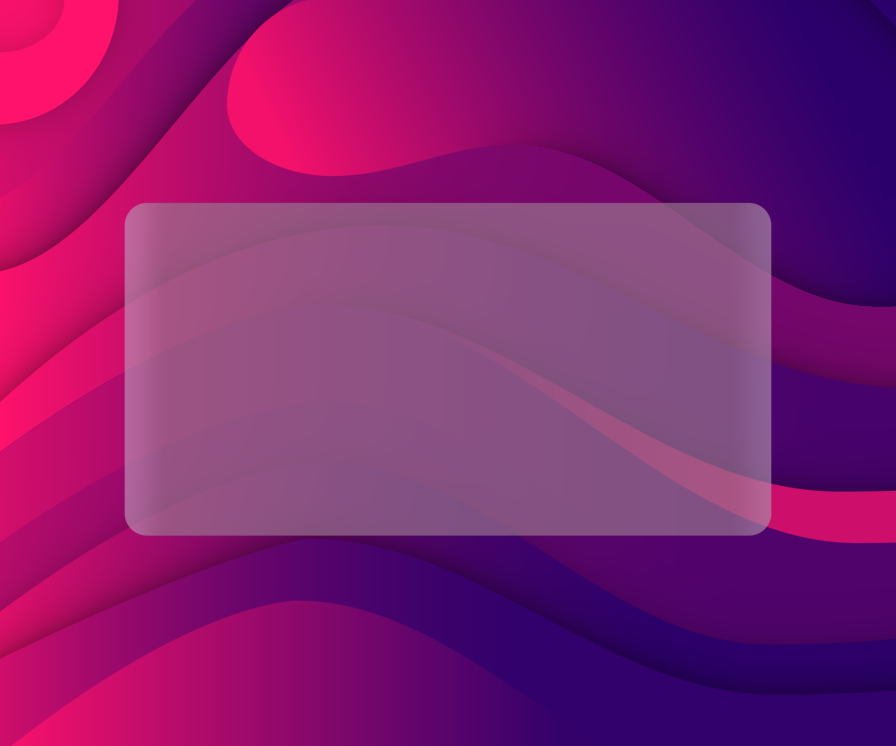
A WebGL 1 fragment shader for this background:

```glsl
precision highp float;
// Overlapping paper-like waves running from hot pink to indigo, with a frosted
// glass card on top. Each wave is a crest-to-trough curve, painted from back to
// front with a soft shadow above its edge. Space is 1.2 wide, 1 high, y down.
uniform vec2 u_resolution;

const float WIDTH = 1.2;
const float PI = 3.14159;
const vec3 INDIGO = vec3(0.17, 0.0, 0.42);
const vec3 HOT_PINK = vec3(1.0, 0.07, 0.42);
const float SHADOW_SIZE = 0.022;
const float TROUGH_SLOWDOWN = 0.4;

const vec2 BLOB_CENTER = vec2(0.445, 0.141);
const vec2 BLOB_CREST = vec2(0.688, 0.194);
const vec2 BLOB_TROUGH = vec2(1.175, 0.411);
const float BLOB_BOTTOM = 0.236;

const vec2 CARD_CENTER = vec2(0.6, 0.495);
const vec2 CARD_HALF = vec2(0.433, 0.223);
const float CARD_RADIUS = 0.03;
const vec3 GLASS = vec3(0.60, 0.46, 0.56);
const float GLASS_OPACITY = 0.68;
const float GLOW_WIDTH = 0.06;
const vec3 GLOW_LEFT = vec3(0.09, 0.07, 0.10);
const vec3 GLOW_RIGHT = vec3(0.05, 0.06, 0.07);

float pixel;

// Half-cosine ease, 0 at t = 0 and 1 at t = 1
float ease(float t) { return 0.5 - 0.5 * cos(PI * t); }

// Height of a curve: a power arc up to the crest, then an eased fall to the trough
float waveHeight(float x, float left, float power, vec2 crest, vec2 trough) {
  if (x < crest.x) {
    return mix(crest.y, left, pow(max(1.0 - x / crest.x, 0.0), power));
  }
  float t = (x - crest.x) / (trough.x - crest.x);
  t = min(min(t, 1.0 + TROUGH_SLOWDOWN * (t - 1.0)), 1.15);
  return mix(crest.y, trough.y, ease(t));
}

// Approximate signed distance to the curve, positive below it
float wave(vec2 p, float left, float power, vec2 crest, vec2 trough) {
  float e = 0.004;
  float slope = (waveHeight(p.x + e, left, power, crest, trough)
               - waveHeight(p.x - e, left, power, crest, trough)) / (2.0 * e);
  return (p.y - waveHeight(p.x, left, power, crest, trough)) / sqrt(1.0 + slope * slope);
}

// Approximate distance to an ellipse, positive inside
float ellipse(vec2 p, vec2 radii) {
  return (1.0 - length(p / radii)) * min(radii.x, radii.y);
}

// Large upper blob, positive inside: rounded left end, wavy lower edge
float blob(vec2 p) {
  if (p.x < BLOB_CENTER.x) {
    vec2 q = p - BLOB_CENTER;
    return ellipse(q, vec2(0.141, q.y > 0.0 ? 0.095 : 0.145));
  }
  vec2 start = vec2(BLOB_CENTER.x, BLOB_BOTTOM);
  if (p.x < BLOB_CREST.x) return -wave(p, 0.0, 1.0, start, BLOB_CREST);
  return -wave(p, 0.0, 1.0, BLOB_CREST, BLOB_TROUGH);
}

float roundBox(vec2 p, vec2 halfSize, float radius) {
  vec2 q = abs(p) - halfSize + radius;
  return length(max(q, 0.0)) + min(max(q.x, q.y), 0.0) - radius;
}

// Heat along a span; bend above zero makes it change faster at the start
float ramp(float x, float from, float to, float span, float bend) {
  float t = clamp(x / span, 0.0, 1.0);
  return mix(from, to, t * (1.0 + bend * (1.0 - t)));
}

// Cast a shadow outside the shape, then cover its inside with the heat colour
vec3 paint(vec3 under, float d, float heat, float shadow) {
  under *= 1.0 - shadow * exp(-max(-d, 0.0) / SHADOW_SIZE);
  return mix(under, mix(INDIGO, HOT_PINK, heat), smoothstep(-pixel, pixel, d));
}

void main() {
  vec2 uv = gl_FragCoord.xy / u_resolution;
  vec2 p = vec2(uv.x * WIDTH, 1.0 - uv.y);
  float x = p.x;
  pixel = 0.8 / u_resolution.y;

  // Upper left bands and corner disc
  vec3 col = mix(INDIGO, HOT_PINK, ramp(x, 0.80, 0.55, 0.26, 0.0));
  col = paint(col, wave(p, 0.0, 1.0, vec2(-0.063, 0.281), vec2(0.391, -0.063)),
              ramp(x, 0.88, 0.27, 0.35, 0.2), 0.0);
  float disc = ellipse(p + 0.008, vec2(0.167, 0.175));
  col = paint(col, disc, 0.97, 0.0);
  col = paint(col, min(disc, -ellipse(p, vec2(0.086, 0.070))), 1.0, 0.12);

  // Backdrop sheet, upper blob and its dark corner
  col = paint(col, wave(p, 0.0, 1.0, vec2(-0.031, 0.367), vec2(0.5, -0.039)),
              ramp(x, 0.98, 0.35, 0.875, 1.0), 0.32);
  float edge = blob(p);
  col = paint(col, edge, ramp(x - 0.5 * p.y - 0.28, 0.95, 0.0, 0.78, 0.4), 0.0);
  float fade = smoothstep(0.58, 0.85, x) * step(0.0, edge);
  col *= 1.0 - 0.3 * fade * exp(-abs(edge) / SHADOW_SIZE);
  col = paint(col, (x - 1.164 - p.y) * 0.707, 0.0, 0.3);

  // Middle waves, with a pink ribbon opening to the right
  vec2 crest = vec2(0.430, 0.409);
  col = paint(col, wave(p, 0.539, 2.0, vec2(0.516, 0.302), vec2(1.219, 0.520)),
              ramp(x, 1.0, 0.13, 1.2, 1.0), 0.26);
  col = paint(col, wave(p, 0.606, 1.6, crest, vec2(1.125, 0.659)),
              ramp(x - 0.6, 0.35, 0.77, 0.46, 0.5), 0.25 * smoothstep(0.2, 0.6, x));
  col = paint(col, wave(p, 0.606, 1.6, crest, vec2(1.148, 0.728)),
              ramp(x, 0.80, 0.17, 1.0, 0.8), 0.0);
  col = paint(col, wave(p, 0.727, 1.6, vec2(0.430, 0.538), vec2(1.094, 0.813)),
              ramp(x, 0.67, 0.17, 1.0, 0.8), 0.0);

  // Lower waves
  col = paint(col, wave(p, 0.820, 1.6, vec2(0.430, 0.619), vec2(1.031, 0.864)),
              ramp(x, 0.88, 0.01, 0.88, 0.7), 0.12);
  col = paint(col, wave(p, 0.883, 1.25, vec2(0.414, 0.722), vec2(1.039, 0.931)),
              ramp(x, 0.78, 0.03, 0.70, 0.7), 0.30);
  col = paint(col, wave(p, 1.012, 1.55, vec2(0.398, 0.805), vec2(1.016, 1.063)),
              ramp(x, 0.98, 0.04, 0.75, 0.1), 0.0);

  // Frosted card with brighter left and right rims
  vec2 q = p - CARD_CENTER;
  vec3 card = mix(col, GLASS, GLASS_OPACITY);
  card += GLOW_LEFT * (1.0 - smoothstep(0.0, GLOW_WIDTH, q.x + CARD_HALF.x));
  card += GLOW_RIGHT * (1.0 - smoothstep(0.0, GLOW_WIDTH, CARD_HALF.x - q.x));
  float cover = smoothstep(pixel, -pixel, roundBox(q, CARD_HALF, CARD_RADIUS));
  gl_FragColor = vec4(mix(col, card, cover), 1.0);
}
```
